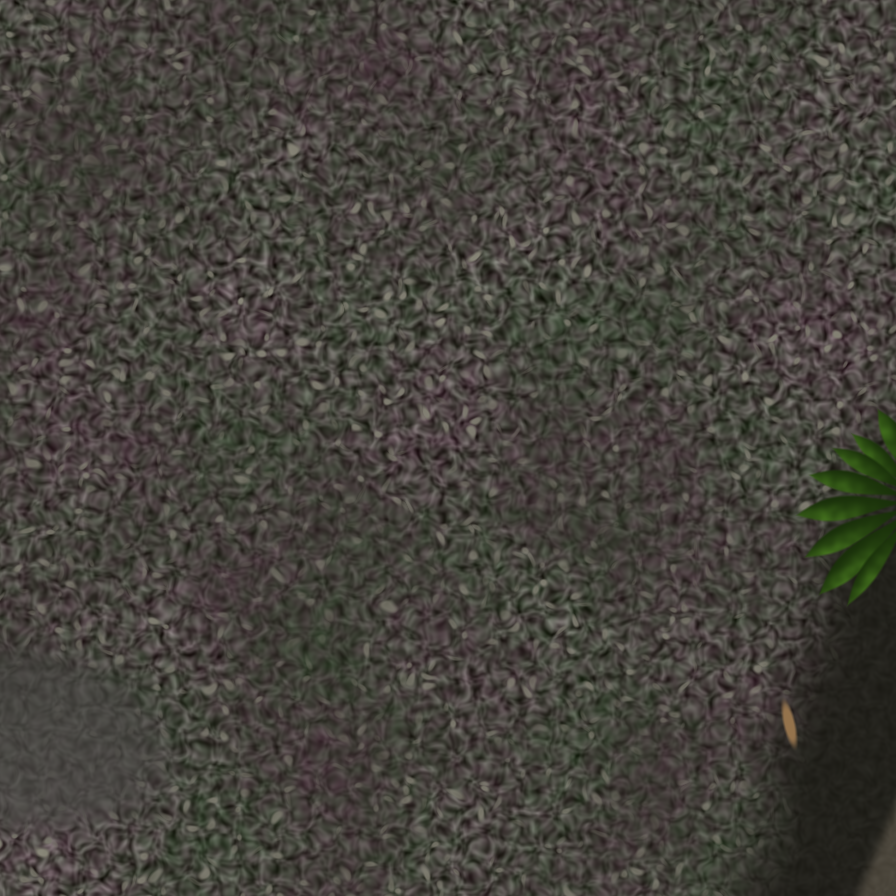
Give the GLSL for this texture, as a three.js fragment shader.

```glsl
varying vec2 vUv;

const float PI = 3.14159265;
const vec3 STONE = vec3(0.272, 0.259, 0.238);
const vec3 FLECK = vec3(0.51, 0.50, 0.45);
const vec3 TINT = vec3(0.035, -0.025, 0.025);
const vec3 SMOOTH_PATCH = vec3(0.265, 0.258, 0.245);
const vec3 SHADOW = vec3(0.125, 0.122, 0.10);
const vec3 CORNER = vec3(0.29, 0.27, 0.23);
const vec3 LEAF_DARK = vec3(0.10, 0.19, 0.04);
const vec3 LEAF_LIGHT = vec3(0.27, 0.45, 0.12);
const vec3 TWIG = vec3(0.58, 0.45, 0.30);

const float COARSE_SCALE = 80.0;
const float FINE_SCALE = 150.0;
const float GRAIN_CONTRAST = 0.29;
const float FLECK_SCALE = 55.0;
const float FLECK_CHANCE = 0.36;
const int LEAF_COUNT = 8;
const vec2 LEAF_ROOT = vec2(1.03, 0.44);
const vec2 TWIG_CENTER = vec2(0.881, 0.192);

vec2 hash2(vec2 p) {
  vec3 q = fract(p.xyx * vec3(0.1031, 0.1030, 0.0973));
  q += dot(q, q.yzx + 33.33);
  return fract((q.xx + q.yz) * q.zy);
}

vec2 direction(float angle) {
  return vec2(cos(angle), sin(angle));
}

float cornerGradient(vec2 cell, vec2 f, vec2 corner) {
  return dot(direction(2.0 * PI * hash2(cell + corner).x), f - corner);
}

float gradientNoise(vec2 p) {
  vec2 cell = floor(p);
  vec2 f = fract(p);
  vec2 u = f * f * f * (f * (f * 6.0 - 15.0) + 10.0);
  vec2 e = vec2(0.0, 1.0);
  return mix(
    mix(cornerGradient(cell, f, e.xx), cornerGradient(cell, f, e.yx), u.x),
    mix(cornerGradient(cell, f, e.xy), cornerGradient(cell, f, e.yy), u.x), u.y);
}

// Soft mask of an ellipse, solid inside and fading over the given blur.
float ellipseMask(vec2 p, float angle, vec2 radius, float blur) {
  vec2 axis = direction(angle);
  vec2 q = vec2(dot(p, axis), dot(p, vec2(-axis.y, axis.x)));
  return 1.0 - smoothstep(1.0 - blur, 1.0 + blur, length(q / radius));
}

// Pale stone chips scattered over a jittered grid.
float fleckMask(vec2 uv) {
  vec2 p = uv * FLECK_SCALE;
  float mask = 0.0;
  for (int y = -1; y <= 1; y++) {
    for (int x = -1; x <= 1; x++) {
      vec2 cell = floor(p) + vec2(float(x), float(y));
      vec2 rnd = hash2(cell + 17.0);
      vec2 shape = hash2(cell + 91.0);
      vec2 radius = vec2(mix(0.2, 0.42, shape.x), mix(0.12, 0.22, shape.y));
      float chip = ellipseMask(p - cell - hash2(cell + 53.0), rnd.y * PI, radius, 0.5);
      mask = max(mask, chip * step(rnd.x, FLECK_CHANCE) * mix(0.25, 0.9, shape.y));
    }
  }
  return mask;
}

vec3 drawLeaves(vec3 color, vec2 uv) {
  vec2 p = uv - LEAF_ROOT;
  for (int i = 0; i < LEAF_COUNT; i++) {
    float k = float(i) / float(LEAF_COUNT - 1);
    vec2 rnd = hash2(vec2(float(i), 7.0));
    vec2 axis = direction(mix(2.05, 4.12, k) + 0.12 * (rnd.x - 0.5));
    float along = dot(p, axis) / (mix(0.105, 0.145, k) + 0.02 * rnd.y);
    float across = dot(p, vec2(-axis.y, axis.x)) + 0.012 * along * (1.0 - along);
    float t = clamp(along, 0.0, 1.0);
    float width = mix(0.011, 0.016, rnd.y) * sin(PI * pow(t, 1.6));
    float mask = 1.0 - smoothstep(-0.002, 0.002, abs(across) - width + 0.002);
    float light = smoothstep(-0.012, 0.010, across) * smoothstep(0.2, 0.8, t);
    light *= 0.75 + 0.5 * gradientNoise(uv * COARSE_SCALE);
    color = mix(color, mix(LEAF_DARK, LEAF_LIGHT, light), mask);
  }
  return color;
}

void main() {
  vec2 uv = vUv;

  // Stone grain, bent a little so that the specks become irregular.
  vec2 bend = vec2(gradientNoise(uv * 45.0), gradientNoise(uv * 45.0 + 31.7));
  vec2 p = uv + 0.008 * bend;
  float grain = 0.7 * gradientNoise(p * COARSE_SCALE) + 0.6 * gradientNoise(p * FINE_SCALE + 9.3);
  float cloud = gradientNoise(uv * 3.5 + 4.2) + 0.6 * gradientNoise(uv * 9.0);
  float strength = clamp(0.95 + 0.7 * cloud, 0.5, 1.25);
  vec3 color = STONE + 0.04 * cloud + GRAIN_CONTRAST * strength * grain;
  color += TINT * (gradientNoise(uv * 60.0 + 70.0) + gradientNoise(uv * 7.0 + 20.0));
  color = mix(color, FLECK, fleckMask(p) * strength);

  // Worn patch at the lower left.
  float patchMask = ellipseMask(uv - vec2(0.03, 0.175), -0.15, vec2(0.16, 0.10), 0.3);
  color = mix(color, SMOOTH_PATCH + 0.05 * grain + 0.04 * cloud, 0.85 * patchMask);

  // Shadowed gap and the pale lump beyond it.
  float edge = uv.x - 0.85 - 0.24 * uv.y + 0.02 * gradientNoise(uv * 12.0);
  float shadow = smoothstep(-0.07, 0.035, edge) * (1.0 - smoothstep(0.38, 0.60, uv.y));
  color = mix(color, SHADOW + 0.03 * grain, 0.95 * shadow);
  float lump = smoothstep(-0.008, 0.012, uv.x - 0.955 - 0.42 * uv.y);
  color = mix(color, CORNER + 0.04 * grain, lump);

  // Plant and fallen twig.
  color = drawLeaves(color, uv);
  color = mix(color, TWIG, ellipseMask(uv - TWIG_CENTER, 1.8, vec2(0.024, 0.006), 0.35));

  gl_FragColor = vec4(clamp(color, 0.0, 1.0), 1.0);
}
```
